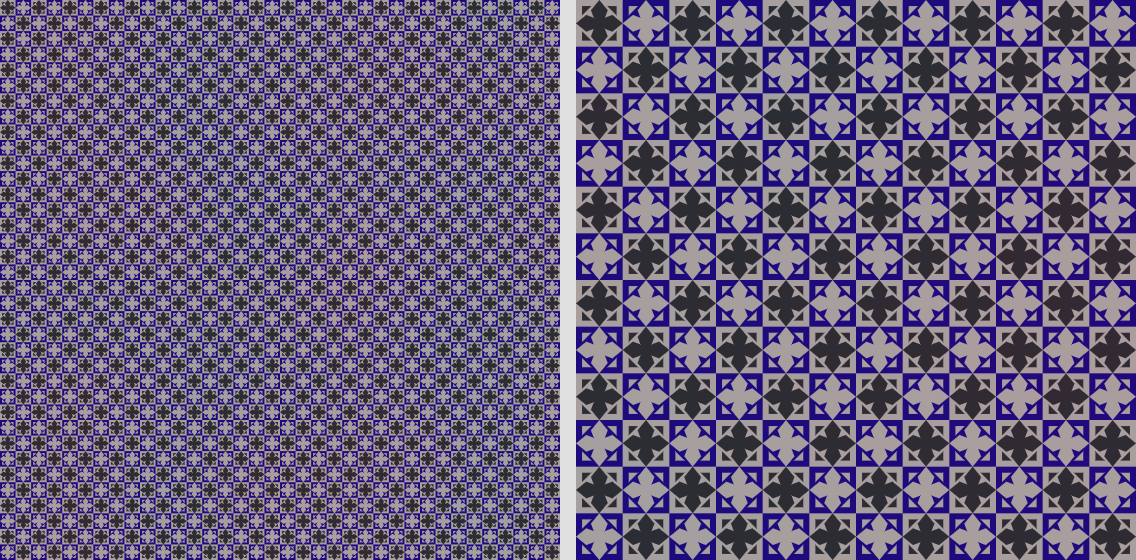
Left: the whole. Right: its middle third, enlarged.
This pattern is drawn by a Shadertoy shader. Its source:

```glsl
#define CELLS 36.0
#define TINT_CELLS 4.0
#define TINT_AMOUNT 0.03
#define STONE vec3(0.66, 0.62, 0.62)
#define CHARCOAL vec3(0.18, 0.17, 0.20)
#define INDIGO vec3(0.12, 0.04, 0.49)
#define PETAL_TIP vec2(0.5, 0.0)
#define PETAL_SHOULDER vec2(0.28, 0.18)
#define PETAL_NOTCH vec2(0.12, 0.12)
#define CORNER_OUTER 0.37
#define CORNER_LEG 0.20

// Signed distance to the line a-b, positive on its left side
float lineSide(vec2 p, vec2 a, vec2 b) {
    vec2 along = normalize(b - a);
    return dot(p - a, vec2(-along.y, along.x));
}

// Four pointed petals and four corner triangles, folded into one octant
float starMotif(vec2 p) {
    vec2 q = abs(p);
    q = vec2(max(q.x, q.y), min(q.x, q.y));
    float petal = max(lineSide(q, PETAL_SHOULDER, PETAL_TIP),
                      lineSide(q, PETAL_NOTCH, PETAL_SHOULDER));
    float slope = (2.0 * CORNER_OUTER - CORNER_LEG - q.x - q.y) * sqrt(0.5);
    float corner = max(q.x - CORNER_OUTER, slope);
    return min(petal, corner);
}

// Checkerboard with softened cell borders: 0 on even cells, 1 on odd
float softChecker(vec2 u, float pixel) {
    vec2 borderDistance = 0.5 - abs(fract(u) - 0.5);
    vec2 parity = 1.0 - 2.0 * mod(floor(u), 2.0);
    vec2 wave = parity * min(2.0 * borderDistance / pixel, 1.0);
    return 0.5 - 0.5 * wave.x * wave.y;
}

vec2 hashGradient(vec2 cell) {
    cell = mod(cell, TINT_CELLS);
    float angle = 6.2832 * fract(sin(dot(cell, vec2(127.1, 311.7))) * 437.58);
    return vec2(cos(angle), sin(angle));
}

// Gradient noise that wraps at the canvas edges
float tintNoise(vec2 p) {
    vec2 i = floor(p), f = p - i;
    vec2 s = f * f * f * (f * (f * 6.0 - 15.0) + 10.0);
    vec2 e = vec2(1.0, 0.0);
    float low = mix(dot(hashGradient(i), f),
                    dot(hashGradient(i + e.xy), f - e.xy), s.x);
    float high = mix(dot(hashGradient(i + e.yx), f - e.yx),
                     dot(hashGradient(i + e.xx), f - e.xx), s.x);
    return mix(low, high, s.y);
}

void mainImage(out vec4 fragColor, in vec2 fragCoord) {
    vec2 uv = fragCoord / iResolution.xy;
    vec2 u = uv * CELLS;
    float pixel = CELLS / min(iResolution.x, iResolution.y);

    // Alternate the colour pairs from cell to cell
    float odd = softChecker(u, pixel);
    vec3 ground = mix(INDIGO, STONE, odd);
    vec3 figure = mix(STONE, CHARCOAL, odd);
    float coverage = clamp(0.5 - starMotif(fract(u) - 0.5) / pixel, 0.0, 1.0);
    vec3 colour = mix(ground, figure, coverage);

    // Faint warm and cool drift
    float drift = TINT_AMOUNT * tintNoise(uv * TINT_CELLS);
    colour += drift * vec3(1.0, -0.4, -0.2);

    fragColor = vec4(clamp(colour, 0.0, 1.0), 1.0);
}
```
